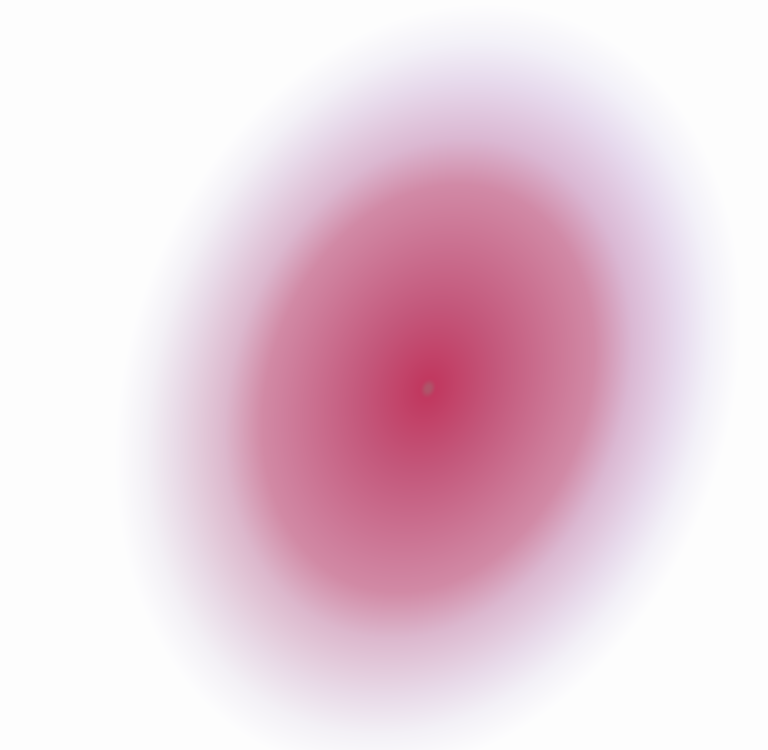
Give the GLSL for this background, as a Shadertoy shader.

```glsl
// A tilted oval glow fading from crimson through mauve and lavender to white.

const vec3 CRIMSON  = vec3(0.755, 0.205, 0.360);
const vec3 ROSE     = vec3(0.765, 0.340, 0.480);
const vec3 PINK     = vec3(0.820, 0.540, 0.650);
const vec3 MAUVE    = vec3(0.860, 0.720, 0.815);
const vec3 LAVENDER = vec3(0.908, 0.855, 0.918);
const vec3 MIST     = vec3(0.952, 0.943, 0.968);
const vec3 PAPER    = vec3(0.992, 0.992, 0.994);
const vec3 CORE     = vec3(0.670, 0.350, 0.420);

const vec2  GLOW_CENTER = vec2(0.059, -0.018);
const vec2  GLOW_RADII  = vec2(0.400, 0.527);
const float GLOW_TILT   = 0.36;
const float CORE_RADIUS = 0.028;

// Rotates a point clockwise into the frame of the tilted oval.
vec2 rotate(vec2 p, float angle) {
    float c = cos(angle), s = sin(angle);
    return vec2(c * p.x - s * p.y, s * p.x + c * p.y);
}

// Position of x between two stops, limited to 0..1.
float ramp(float from, float to, float x) {
    return clamp((x - from) / (to - from), 0.0, 1.0);
}

// Colour along the normalised radius of the glow.
vec3 glowColor(float r) {
    vec3 color = mix(CRIMSON, ROSE, ramp(0.0, 0.21, r));
    color = mix(color, PINK, ramp(0.21, 0.53, r));
    color = mix(color, MAUVE, ramp(0.53, 0.65, r));
    color = mix(color, LAVENDER, ramp(0.65, 0.80, r));
    color = mix(color, MIST, ramp(0.80, 0.90, r));
    return mix(color, PAPER, ramp(0.90, 1.0, r));
}

// Cooler towards the upper right, warmer towards the lower left.
vec3 rimTint(vec2 q, float r) {
    float rim = smoothstep(0.45, 0.70, r) * (1.0 - smoothstep(0.75, 1.0, r));
    float side = dot(q, vec2(0.6, 0.8)) / max(r, 0.001);
    return vec3(-0.004, 0.0, 0.016) * rim * side;
}

void mainImage(out vec4 fragColor, in vec2 fragCoord) {
    // Height-based units, centred on the canvas
    vec2 p = (fragCoord - 0.5 * iResolution.xy) / iResolution.y;
    vec2 q = rotate(p - GLOW_CENTER, GLOW_TILT) / GLOW_RADII;
    float r = length(q);

    // Radial gradient with a slight directional tint
    vec3 color = glowColor(r) + rimTint(q, r);

    // Small muted spot in the middle
    float core = 1.0 - smoothstep(0.2 * CORE_RADIUS, CORE_RADIUS, r);
    color = mix(color, CORE, 0.85 * core);

    fragColor = vec4(color, 1.0);
}
```
